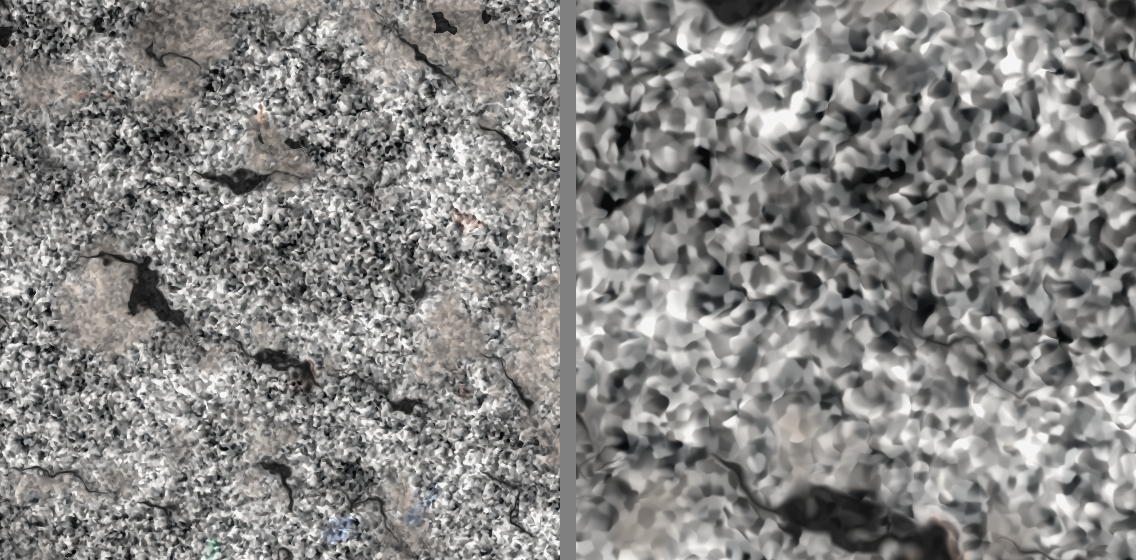
Left, the full canvas; right, a detail of the centre.
This texture is drawn by a WebGL 2 fragment shader. Its source:

```glsl
#version 300 es
precision highp float;
// Weathered grey stone: soft cellular grains in two sizes over blotchy tone,
// with calm beige patches, broken dark cracks falling to the right,
// scattered pale pebbles and a few faint mineral stains.

#define FINE_CELLS 180.0
#define COARSE_CELLS 92.0
#define FINE_CONTRAST 0.58
#define COARSE_CONTRAST 0.46
#define BLOTCH_CONTRAST 0.64
#define BASE_TONE 0.553
#define CRACK_CELLS 5.0
#define CRACK_SHARE 0.75
#define CRACK_ANGLE -0.62
#define WARP 0.13
#define PEBBLE_CELLS 26.0
#define STAIN_CELLS 14.0

uniform vec2 u_resolution;
out vec4 fragColor;

vec3 hash3(vec2 c) {
    vec3 q = fract(c.xyx * vec3(0.1031, 0.1030, 0.0973));
    q += dot(q, q.yxz + 33.33);
    return fract((q.xxy + q.yzz) * q.zyx);
}

// Cellular noise, -0.5 to 0.5; sharpness sets how crisp the cell borders are.
float softCells(vec2 p, float sharpness) {
    vec2 cell = floor(p), f = fract(p);
    float sum = 0.0, total = 0.0;
    for (int j = -1; j <= 1; j++)
    for (int i = -1; i <= 1; i++) {
        vec2 o = vec2(i, j);
        vec3 h = hash3(cell + o);
        vec2 d = o + h.xy - f;
        float w = exp(-sharpness * dot(d, d));
        sum += w * (h.z - 0.5);
        total += w;
    }
    return sum / total;
}

float layeredCells(vec2 p) {
    float sum = 0.0, amp = 0.5;
    for (int i = 0; i < 4; i++) {
        sum += amp * softCells(p, 4.0);
        p = mat2(1.6, 1.2, -1.2, 1.6) * p + 19.7;
        amp *= 0.6;
    }
    return sum;
}

// x: crack core, y: soft shade around it.
vec2 cracks(vec2 p, float raggedness, float roughness) {
    p *= CRACK_CELLS;
    vec2 cell = floor(p), result = vec2(0.0);
    for (int j = -1; j <= 1; j++)
    for (int i = -1; i <= 1; i++) {
        vec2 c = cell + vec2(i, j);
        vec3 place = hash3(c + 17.0), form = hash3(c + 71.0);
        if (form.x > CRACK_SHARE) continue;
        float a = CRACK_ANGLE + (place.z - 0.5) * 1.0;
        vec2 v = p - c - 0.2 - 0.6 * place.xy;
        v = vec2(cos(a) * v.x + sin(a) * v.y, cos(a) * v.y - sin(a) * v.x);
        v.y += (form.y - 0.5) * 0.9 * v.x * v.x;
        float along = v.x / mix(0.25, 0.65, form.z);
        float taper = 1.0 - along * along;
        float width = mix(0.016, 0.05, form.y) * taper * (1.0 + raggedness);
        float inside = width - abs(v.y) + roughness;
        float core = smoothstep(-0.008, 0.034, inside);
        float shade = smoothstep(-0.12, 0.03, inside) * smoothstep(-0.2, 0.4, taper);
        result = max(result, vec2(core, shade));
    }
    return result;
}

void main() {
    vec2 p = gl_FragCoord.xy / u_resolution.y;
    vec2 bend = vec2(layeredCells(p * 11.0), layeredCells(p * 11.0 + 43.0));
    vec2 q = p + WARP * bend;

    // Calm patches, more common towards the top
    float patchNoise = layeredCells(p * 7.5 + 7.0) + 0.09 * (p.y - 0.5);
    float calm = smoothstep(-0.03, 0.2, patchNoise);

    // Blotches and grains, the fine ones bent by the coarse ones
    float blotch = layeredCells(p * 12.0 + 90.0);
    float coarse = softCells(p * COARSE_CELLS + bend * 6.0 + 31.0, 5.5);
    vec2 grainBend = vec2(coarse, softCells(p * COARSE_CELLS + 131.0, 4.0));
    float fine = softCells(p * FINE_CELLS + 1.3 * grainBend, 5.5);
    float grain = FINE_CONTRAST * fine + COARSE_CONTRAST * coarse;
    float tone = BASE_TONE + BLOTCH_CONTRAST * blotch * (1.0 - 0.3 * calm);
    tone += grain * mix(1.12, 0.42, calm);

    // Warm cast in the patches, slight hue drift among the grains
    vec3 colour = tone * mix(vec3(1.0, 0.997, 0.99), vec3(1.045, 0.995, 0.955), calm * calm);
    colour += vec3(0.015, 0.0, -0.015) * coarse;

    // Stains: rust in the upper part, blue to green near the bottom
    vec2 stainCell = floor(q * STAIN_CELLS);
    vec3 stain = hash3(stainCell + 203.0);
    vec2 stainOffset = fract(q * STAIN_CELLS) - 0.4 - 0.2 * stain.xy;
    float stainMask = smoothstep(0.36, 0.04, length(stainOffset)) * step(stain.z, 0.06);
    vec3 cool = mix(vec3(0.86, 0.97, 1.15), vec3(0.83, 1.11, 1.0), step(0.6, stain.x));
    vec3 stainTint = mix(cool, vec3(1.12, 0.96, 0.9), step(0.28, p.y));
    colour *= mix(vec3(1.0), stainTint, 0.8 * stainMask);

    // Pale pebbles with a shaded underside
    vec2 pebbleGrid = p * PEBBLE_CELLS + bend * 1.8;
    vec3 pebble = hash3(floor(pebbleGrid) + 307.0);
    vec2 pebbleOffset = fract(pebbleGrid) - 0.4 - 0.2 * pebble.xy;
    float radius = mix(0.13, 0.3, pebble.x);
    float pebbleMask = smoothstep(radius, radius - 0.12, length(pebbleOffset)) * step(pebble.z, 0.055);
    float pebbleTone = 0.86 + 0.5 * pebbleOffset.y + 0.25 * grain;
    colour = mix(colour, pebbleTone * vec3(1.0, 0.99, 0.98), 0.8 * pebbleMask);

    // Cracks
    vec2 crack = cracks(q, 5.0 * blotch, 0.03 * coarse + 0.02 * fine);
    colour *= 1.0 - 0.24 * crack.y;
    colour = mix(colour, vec3(0.1) + 0.15 * grain, 0.93 * crack.x);

    fragColor = vec4(clamp(colour, 0.04, 0.96), 1.0);
}
```
